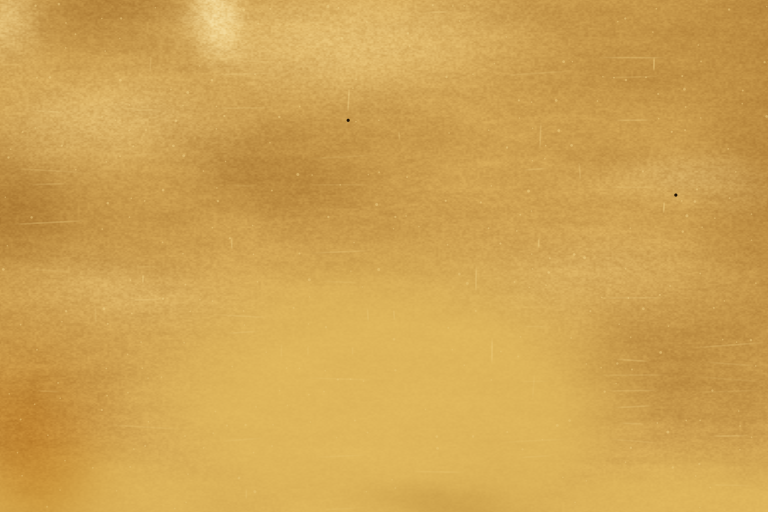
Give the GLSL for this texture, as a WebGL 2 fragment shader.

```glsl
#version 300 es
precision highp float;
// Brushed gold sheet: broad soft reflections built from gaussian glows and
// stretched noise, with a smooth bright pool low in the middle, then metallic
// grain, hairline scratches, pale specks and two dark pinholes on top.
uniform vec2 u_resolution;
out vec4 fragColor;

float hash(vec2 p) {
  vec3 q = fract(p.xyx * vec3(0.1031, 0.1030, 0.0973));
  q += dot(q, q.yzx + 33.33);
  return fract((q.x + q.y) * q.z);
}

float noise(vec2 p) {
  vec2 i = floor(p), f = fract(p);
  f = f * f * (3.0 - 2.0 * f);
  return mix(mix(hash(i), hash(i + vec2(1, 0)), f.x),
             mix(hash(i + vec2(0, 1)), hash(i + vec2(1, 1)), f.x), f.y);
}

// Layered noise centred on zero
float fbm(vec2 p) {
  float sum = 0.0, amp = 0.5;
  for (int i = 0; i < 5; i++) {
    sum += amp * (noise(p) - 0.5);
    p = p * 2.03 + 17.3;
    amp *= 0.55;
  }
  return sum;
}

float glow(vec2 p, vec2 centre, vec2 radius) {
  vec2 d = (p - centre) / radius;
  return exp(-dot(d, d));
}

// One faint line per cell, lying along x, present in a share of the cells
float scratches(vec2 p, vec2 cell, float share, float seed, float px) {
  vec2 id = floor(p / cell);
  vec2 d = (fract(p / cell) - 0.5) * cell;
  float pick = hash(id + seed);
  d.y += (hash(id + seed + 5.1) - 0.5) * cell.y * 0.6;
  d.y += d.x * (hash(id + seed + 9.7) - 0.5) * 0.16;
  float halfLength = cell.x * (0.12 + 0.3 * hash(id + seed + 3.3));
  float line = 1.0 - smoothstep(0.0005, 0.0009 + px, abs(d.y));
  float ends = 1.0 - smoothstep(halfLength * 0.4, halfLength, abs(d.x));
  return line * ends * step(pick, share) * (0.4 + 0.6 * pick / share);
}

// Round pale flecks of varied size
float specks(vec2 p, float cell, float share, float px) {
  vec2 id = floor(p / cell);
  vec2 offset = vec2(hash(id + 2.7), hash(id + 8.3)) * 0.6 + 0.2;
  float r = 0.0008 + 0.0016 * pow(hash(id + 4.9), 3.0);
  float dist = length((fract(p / cell) - offset) * cell);
  return (1.0 - smoothstep(r - 0.5 * px, r + px, dist)) * step(hash(id + 31.0), share);
}

void main() {
  vec2 p = gl_FragCoord.xy / u_resolution.y;
  float px = 1.0 / u_resolution.y;
  vec2 w = p + 0.09 * vec2(fbm(p * 4.0), fbm(p * 4.0 + 40.0));

  // Smooth pool of light: a dome joined to a band along the bottom
  float dome = 1.0 - smoothstep(0.55, 1.2, length((w - vec2(0.76, 0.17)) / vec2(0.50, 0.36)));
  float band = 1.0 - smoothstep(0.03, 0.17, w.y);
  float pool = max(dome, band * 0.9);

  // Broad dark and light reflections
  float tone = 0.56 + 0.36 * pool;
  tone -= 0.48 * glow(w, vec2(0.02, 0.58), vec2(0.17, 0.13));
  tone -= 0.34 * glow(w, vec2(0.52, 0.66), vec2(0.24, 0.10));
  tone -= 0.55 * glow(w, vec2(0.22, 0.98), vec2(0.15, 0.07));
  tone -= 0.42 * glow(w, vec2(1.52, 0.82), vec2(0.16, 0.34));
  tone -= 0.20 * glow(w, vec2(1.22, 0.86), vec2(0.24, 0.18));
  tone -= 0.22 * glow(w, vec2(1.38, 0.30), vec2(0.22, 0.13));
  tone -= 0.30 * glow(w, vec2(0.85, 0.02), vec2(0.13, 0.04));
  float amber = glow(w, vec2(0.06, 0.14), vec2(0.13, 0.17));
  tone -= 0.50 * amber;

  // Pale sheen, strongest near the top left
  float sheen = 0.95 * glow(w, vec2(0.43, 0.98), vec2(0.045, 0.07));
  sheen += 0.55 * glow(w, vec2(0.02, 0.95), vec2(0.07, 0.08));
  sheen += 0.42 * glow(w, vec2(0.66, 0.93), vec2(0.28, 0.11));
  sheen += 0.36 * glow(w, vec2(0.20, 0.75), vec2(0.22, 0.08));
  sheen += 0.22 * glow(w, vec2(0.24, 0.42), vec2(0.18, 0.06));
  sheen += 0.28 * glow(w, vec2(1.34, 0.65), vec2(0.16, 0.04));
  sheen += 0.18 * glow(w, vec2(1.15, 0.47), vec2(0.22, 0.08));

  // Cloudy mottling, brushed streaks and fine grain, quieter in the pool
  float rough = mix(1.0, 0.28, pool);
  tone += rough * (0.42 * fbm(w * vec2(4.0, 9.0)) + 0.22 * fbm(p * vec2(9.0, 60.0)));
  float grain = noise(p * vec2(150.0, 230.0)) + noise(p * vec2(260.0, 340.0) + 7.0) - 1.0;
  tone += grain * mix(0.19, 0.06, pool);
  tone += 0.4 * sheen;

  vec3 colour = mix(vec3(0.69, 0.505, 0.195), vec3(0.89, 0.73, 0.37), clamp(tone, -0.4, 1.08));
  colour += (1.0 - pool) * vec3(0.008, -0.002, 0.022);
  colour = mix(colour, vec3(0.96, 0.88, 0.66), clamp(sheen * (0.55 + 0.3 * grain), 0.0, 0.9));
  colour += amber * vec3(0.025, -0.015, -0.05);

  // Surface wear
  float wear = scratches(p, vec2(0.19, 0.031), 0.22, 1.0, px) * 0.45;
  wear += scratches(p.yx, vec2(0.07, 0.083), 0.09, 60.0, px) * 0.7;
  wear += specks(p, 0.027, 0.16, px) * 0.8;
  colour = mix(colour, vec3(0.95, 0.84, 0.55), min(wear, 1.0) * mix(0.6, 0.35, pool));

  for (int i = 0; i < 2; i++) {
    vec2 hole = vec2(0.68, 0.765) + float(i) * vec2(0.64, -0.146);
    float dist = length(p - hole);
    colour = mix(vec3(0.10, 0.06, 0.02), colour, smoothstep(0.0015, 0.0025 + px, dist));
  }
  fragColor = vec4(clamp(colour, 0.0, 1.0), 1.0);
}
```
